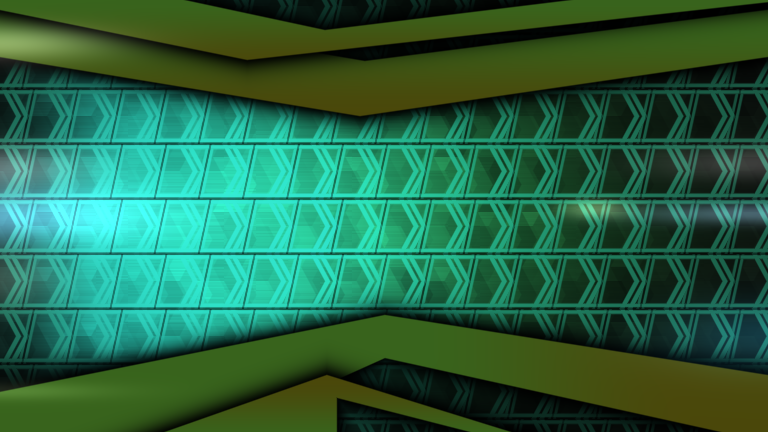
Reproduce this background procedurally as a Shadertoy shader.

```glsl
// Rows of glowing teal chevron tread, framed above and below by bent olive bands.
// The tread is a folded repeat lit by soft glows; each band lies between two bent
// lines and casts a shadow; blurred light streaks go on last. Canvas is 16 x 9 units.

float hash(vec2 p) {
    return fract(sin(dot(p, vec2(127.1, 311.7))) * 43758.5453);
}

// Soft window that is 1 between a and b
float window(float x, float a, float b, float w) {
    return smoothstep(a - w, a + w, x) - smoothstep(b - w, b + w, x);
}

// Height above a line bent at apex, rising by the given slopes to left and right
float bend(vec2 p, vec2 apex, float left, float right) {
    float dx = p.x - apex.x;
    return p.y - apex.y - (dx < 0.0 ? -dx * left : dx * right);
}

// Soft elliptical light
float glow(vec2 p, vec2 center, vec2 radius) {
    vec2 d = (p - center) / radius;
    return exp(-dot(d, d));
}

// Chevron coordinates: x along the cell, y up the row, zw the cell index
vec4 chevronCell(vec2 p) {
    float row = (p.y - 4.86) / 1.146;
    float v = fract(row);
    float along = (p.x - 10.36 + 0.31 * abs(2.0 * v - 1.0)) / 0.92;
    return vec4(fract(along), v, floor(along), floor(row));
}

vec3 tread(vec2 p, float px) {
    vec4 cell = chevronCell(p);
    float w = px / 0.92;
    float edge = min(cell.y, 1.0 - cell.y);

    // Double chevrons, rails between rows and slanted frames between cells
    float seam = abs(fract((p.x - 0.25 * cell.y - 10.58) / 0.92 + 0.5) - 0.5) * 0.92;
    float lines = max(window(cell.x, 0.10, 0.22, w), window(cell.x, 0.28, 0.40, w));
    lines = max(lines, window(edge, 0.025, 0.095, w));
    lines = max(lines, 0.8 * window(seam, 0.02, 0.085, px));

    // Wide green light and a brighter, flat-topped teal core
    float green = glow(p, vec2(8.0, 4.5), vec2(5.0, 3.4));
    float teal = 1.4 * glow(p, vec2(3.1, 4.1), vec2(p.x < 3.1 ? 2.1 : 4.6, 3.5));
    teal = teal / pow(1.0 + pow(teal, 4.0), 0.25);
    vec3 face = vec3(0.035, 0.045, 0.04) + green * vec3(0.06, 0.27, 0.09)
              + teal * vec3(0.10, 0.66, 0.63);
    vec3 line = vec3(0.11, 0.38, 0.29) + green * vec3(0.03, 0.33, 0.24)
              + teal * vec3(0.07, 0.42, 0.46);

    // Translucent shifted cells, fainter in the core
    for (int i = 0; i < 2; i++) {
        vec4 ghost = chevronCell(p + vec2(0.37, 0.28) * float(i + 1));
        float shade = hash(ghost.zw + float(i) * 17.0) - 0.45;
        face *= 1.0 + (0.5 - 0.35 * teal) * shade * window(ghost.x, 0.3, 0.95, w);
    }

    // Fine horizontal brushing, then dark seams
    face *= 0.97 + 0.06 * hash(floor(p * vec2(1.5, 32.0)));
    vec3 color = mix(face, min(line, vec3(0.20, 0.91, 0.82)), lines * 0.9);
    color *= 1.0 - 0.35 * (1.0 - smoothstep(0.01, 0.01 + px, seam));
    color *= 1.0 - 0.5 * (1.0 - smoothstep(0.012, 0.012 + w, edge));

    // The outer gaps are dimmer
    return color * mix(0.5, 1.0, smoothstep(1.2, 1.8, p.y) * (1.0 - smoothstep(7.5, 8.0, p.y)));
}

// Lay a band over the color; inside is the distance within its borders
void layBand(inout vec3 color, vec3 paint, float inside, float shadow, float px) {
    color *= 1.0 - 0.95 * exp(-pow(max(-inside, 0.0) / shadow, 1.4));
    color = mix(color, paint, smoothstep(-px, px, inside));
}

void mainImage(out vec4 fragColor, in vec2 fragCoord) {
    vec2 p = fragCoord / iResolution.xy * vec2(16.0, 9.0);
    float px = 9.0 / iResolution.y;
    vec3 green = vec3(0.22, 0.39, 0.11);
    vec3 olive = vec3(0.29, 0.28, 0.04);
    vec3 color = tread(p, px);

    // Upper bands, rear then front
    float rear = min(bend(p, vec2(7.5, 6.58), 0.164, 0.145),
                    -bend(p, vec2(7.6, 7.73), 0.17, 0.127));
    layBand(color, mix(olive, green, smoothstep(6.6, 8.5, p.y)), rear, 0.26, px);
    float front = min(bend(p, vec2(5.15, 7.75), 0.202, 0.111),
                     -bend(p, vec2(6.77, 8.375), 0.214, 0.122));
    layBand(color, mix(olive, green, smoothstep(7.6, 9.0, p.y)), front, 0.26, px);

    // Lower rear band, turning olive at the right
    rear = min(-bend(p, vec2(8.02, 2.44), -0.2, -0.157),
                bend(p, vec2(8.02, 1.54), -0.45, -0.22));
    layBand(color, mix(green, olive, smoothstep(8.5, 14.5, p.x)), rear, 0.26, px);

    // Lower front band with a cut-out that shows the tread
    float cut = min(p.x - 7.02, 0.71 - 0.256 * (p.x - 7.02) - p.y);
    front = min(-bend(p, vec2(6.81, 1.19), -0.352, -0.31), -cut);
    layBand(color, mix(green, olive, smoothstep(-0.2, 1.1, p.y)), front, 0.26, px);

    // Light streaks from the left and right sides
    color += vec3(0.34, 0.32, 0.30) * glow(p, vec2(0.0, 8.1), vec2(2.2, 0.36));
    color += vec3(0.32, 0.30, 0.32) * glow(p, vec2(0.0, 5.5), vec2(1.7, 0.45));
    color += vec3(0.30, 0.50, 0.62) * glow(p, vec2(0.0, 4.5), vec2(2.8, 0.55));
    color += vec3(0.16, 0.15, 0.14) * glow(p, vec2(0.0, 3.2), vec2(1.3, 0.6));
    color += vec3(0.12, 0.14, 0.10) * glow(p, vec2(0.0, 0.85), vec2(2.2, 0.18));
    color += vec3(0.28, 0.32, 0.22) * glow(p, vec2(12.4, 4.65), vec2(0.7, 0.2));
    color += vec3(0.24, 0.32, 0.38) * glow(p, vec2(15.8, 4.55), vec2(2.5, 0.22));
    color += vec3(0.20, 0.18, 0.19) * glow(p, vec2(15.8, 5.6), vec2(2.2, 0.35));
    color += vec3(0.04, 0.17, 0.22) * glow(p, vec2(16.0, 2.0), vec2(2.2, 0.7));

    fragColor = vec4(clamp(color, 0.0, 1.0), 1.0);
}
```
